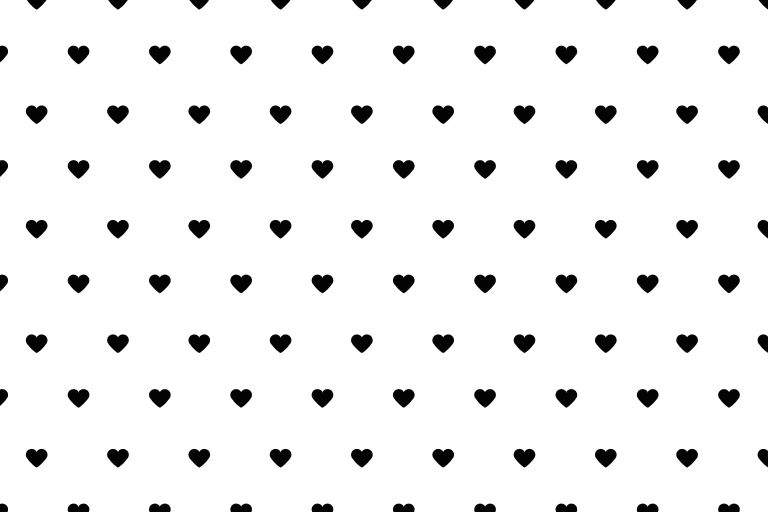
This pattern is drawn by a Shadertoy shader. Its source:

```glsl
// Small solid hearts on white, set in two interleaved lattices that share one period.
// Each lattice folds the plane into a cell; the heart is a distance function built
// from a round lobe and a wide arc that runs tangentially from the lobe to the tip.

const float CANVAS_ASPECT = 1.5;
const vec2 PERIOD = vec2(0.1588, 0.2236);     // 9.44 columns, 4.47 row pairs
const vec2 FIRST_ROW = vec2(0.0716, 0.9994);  // a heart centre in each lattice
const vec2 SECOND_ROW = vec2(0.1534, 0.8926);
const float HEART_HALF_WIDTH = 0.0211;
const vec3 PAPER = vec3(1.0);
const vec3 INK = vec3(0.01);

// Position relative to the nearest lattice point
vec2 foldToCell(vec2 p, vec2 anchor, vec2 period) {
    return mod(p - anchor + 0.5 * period, period) - 0.5 * period;
}

// Signed distance to a heart of half-width 1, centred on the origin
float heartDistance(vec2 p) {
    const vec2 lobe = vec2(0.463, 0.324);
    const float lobeRadius = 0.537;
    const vec2 tip = vec2(0.0, -0.89);
    const float tipRounding = 0.06;
    const vec2 joinDir = vec2(0.819, -0.574); // from lobe centre to tangent point

    p.x = abs(p.x);
    vec2 q = p - lobe;
    float d = length(q) - lobeRadius;

    // Side arc: touches the lobe along joinDir and passes through the tip
    if (q.y < 0.0 && joinDir.x * q.y < joinDir.y * q.x) {
        vec2 v = lobe - tip;
        float offset = 0.5 * (dot(v, v) - lobeRadius * lobeRadius)
                     / (lobeRadius + dot(v, joinDir));
        vec2 arcCentre = lobe - offset * joinDir;
        vec2 rounded = vec2(length(vec2(p.x, tipRounding)), p.y);
        d = length(rounded - arcCentre) - (offset + lobeRadius);
    }
    return d;
}

// Distance to the closest heart of one lattice, in canvas units
float heartLattice(vec2 p, vec2 anchor, vec2 period, float halfWidth) {
    return heartDistance(foldToCell(p, anchor, period) / halfWidth) * halfWidth;
}

void mainImage(out vec4 fragColor, in vec2 fragCoord) {
    vec2 p = fragCoord / iResolution.xy * vec2(CANVAS_ASPECT, 1.0);
    float pixel = 1.0 / iResolution.y;

    float d = min(heartLattice(p, FIRST_ROW, PERIOD, HEART_HALF_WIDTH),
                  heartLattice(p, SECOND_ROW, PERIOD, HEART_HALF_WIDTH));

    // Edge smoothed over about one pixel
    float coverage = clamp(0.5 - d / pixel, 0.0, 1.0);
    fragColor = vec4(mix(PAPER, INK, coverage), 1.0);
}
```
